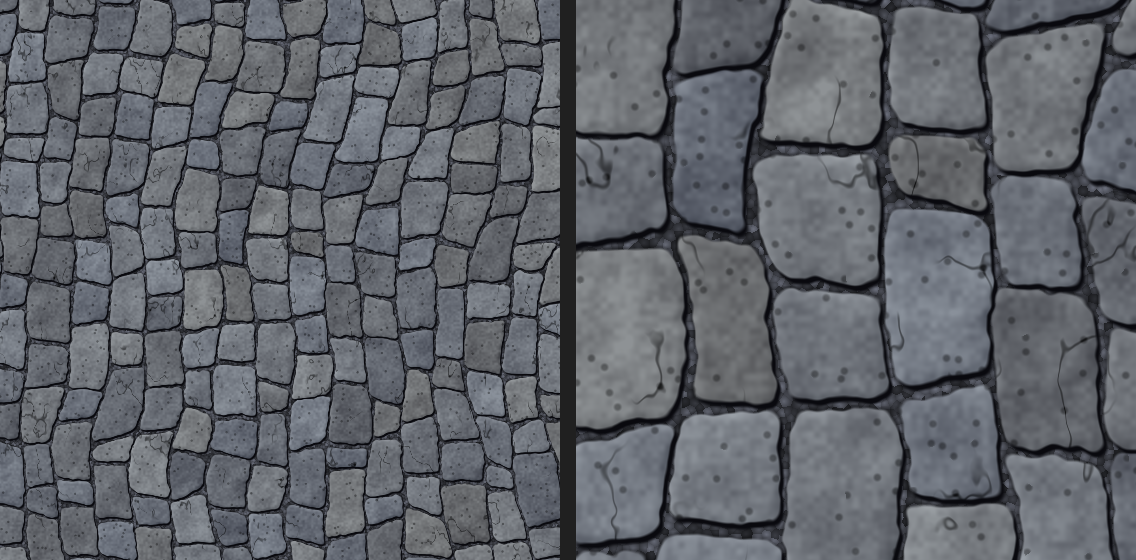
Left: the whole. Right: its middle third, enlarged.
This texture is drawn by a three.js fragment shader. Its source:

```glsl
// Weathered blue-grey stone setts in wandering columns, with dark gravel joints.
varying vec2 vUv;

#define COLUMNS 15.0
#define ROWS 12.0
#define CORNER 0.011
#define SIDE_GAP 0.005
#define END_GAP 0.008
#define TO_LIGHT vec2(-0.0022, 0.0032)
#define STONE_DARK vec3(0.29, 0.30, 0.33)
#define STONE_LIGHT vec3(0.505, 0.525, 0.55)
#define GRAVEL vec3(0.29, 0.30, 0.335)
#define SHADOW vec3(0.035, 0.036, 0.055)

float hash(vec2 p) {
  vec3 q = fract(p.xyx * 0.1031);
  q += dot(q, q.yzx + 33.33);
  return fract((q.x + q.y) * q.z);
}

float noise(vec2 p) {
  vec2 i = floor(p), f = fract(p);
  f = f * f * (3.0 - 2.0 * f);
  return mix(mix(hash(i), hash(i + vec2(1.0, 0.0)), f.x),
             mix(hash(i + vec2(0.0, 1.0)), hash(i + 1.0), f.x), f.y);
}

float fbm(vec2 p) {
  float sum = 0.0, amp = 0.533;
  for (int k = 0; k < 4; k++) {
    sum += amp * noise(p);
    p = mat2(1.6, 1.2, -1.2, 1.6) * p + 7.3;
    amp *= 0.5;
  }
  return sum;
}

// Cellular noise: distance to the nearest grain and that grain's random value.
vec2 cellular(vec2 p) {
  vec2 base = floor(p), best = vec2(9.0, 0.0);
  for (int y = -1; y <= 1; y++)
    for (int x = -1; x <= 1; x++) {
      vec2 cell = base + vec2(x, y);
      vec2 center = cell + vec2(hash(cell), hash(cell + 41.0));
      float d = distance(p, center);
      if (d < best.x) best = vec2(d, hash(cell + 83.0));
    }
  return best;
}

float smoothMax(float a, float b) {
  float h = max(CORNER - abs(a - b), 0.0) / CORNER;
  return max(a, b) + h * h * CORNER * 0.25;
}

float columnEdge(float i, float y) {
  float phase = 6.283 * hash(vec2(i, 7.0));
  return i + 0.13 * sin(y * 11.0 + phase) + 0.07 * sin(y * 29.0 + phase * 3.0);
}

float rowEdge(float column, float j, float across) {
  vec2 id = vec2(column, j);
  return j + 0.6 * (hash(id) - 0.5) + 0.44 * (hash(id + 19.0) - 0.5) * (across - 0.5);
}

// Inset that widens toward one random end of a stone's side.
float wedge(vec2 id, float seed, float along) {
  return hash(id + seed) * abs(along - step(0.5, hash(id + seed + 5.0)));
}

// Signed distance to the stone at p (negative inside), and the stone's id.
vec3 stone(vec2 p) {
  p += 0.005 * (vec2(noise(p * 40.0), noise(p * 40.0 + 9.0)) - 0.5);
  p += 0.0028 * (vec2(noise(p * 130.0), noise(p * 130.0 + 5.0)) - 0.5);
  float x = p.x * COLUMNS + 0.4 * sin(p.y * 5.0) + 0.2 * sin(p.y * 9.0 + p.x * 4.0);
  float i = floor(x);
  if (x < columnEdge(i, p.y)) i -= 1.0;
  else if (x > columnEdge(i + 1.0, p.y)) i += 1.0;
  float left = columnEdge(i, p.y), right = columnEdge(i + 1.0, p.y);
  float across = (x - left) / (right - left);

  float y = p.y * ROWS + 5.0 * hash(vec2(i, 3.0));
  float j = floor(y);
  if (y < rowEdge(i, j, across)) j -= 1.0;
  else if (y > rowEdge(i, j + 1.0, across)) j += 1.0;
  float bottom = rowEdge(i, j, across), top = rowEdge(i, j + 1.0, across);
  float up = (y - bottom) / (top - bottom);

  vec2 id = vec2(i, j);
  float dLeft = (left - x) / COLUMNS + SIDE_GAP * wedge(id, 11.0, up);
  float dRight = (x - right) / COLUMNS + SIDE_GAP * wedge(id, 23.0, up);
  float dBottom = (bottom - y) / ROWS + END_GAP * wedge(id, 37.0, across);
  float dTop = (y - top) / ROWS + END_GAP * wedge(id, 53.0, across);
  float d = smoothMax(smoothMax(dLeft, dRight), smoothMax(dBottom, dTop));
  return vec3(d + 0.0013, id);
}

void main() {
  vec2 p = vUv;
  vec3 s = stone(p);
  float towardLight = stone(p + TO_LIGHT).x;
  vec2 seed = s.yz * 3.7;

  // Stone face: own tone, mottling, grain and chipped relief
  float tone = 0.64 + 0.5 * (hash(s.yz + 61.0) - 0.5);
  tone += 0.8 * (fbm(p * 32.0 + seed) - 0.5) + 0.35 * (noise(p * 260.0) - 0.5);
  float relief = fbm(p * 28.0 + seed) - fbm((p + TO_LIGHT) * 28.0 + seed);
  tone += 1.3 * relief;
  vec3 face = mix(STONE_DARK, STONE_LIGHT, clamp(tone, -0.3, 1.2));
  face += (hash(s.yz + 71.0) - 0.5) * vec3(0.025, 0.01, -0.025);

  // Broken cracks and small pits
  float ridge = abs(fbm(p * vec2(26.0, 17.0) + seed + 31.0) - 0.5);
  float crack = (1.0 - smoothstep(0.0, 0.022, ridge)) * smoothstep(0.55, 0.75, noise(p * 22.0 + seed));
  vec2 pit = cellular(p * 95.0);
  float hole = (1.0 - smoothstep(0.1, 0.3, pit.x)) * step(0.82, pit.y);
  face *= 1.0 - 0.45 * crack - 0.35 * hole;

  // Lit and shaded rims
  float rim = smoothstep(-0.007, 0.0, s.x);
  face += rim * clamp((towardLight - s.x) * 22.0, -0.08, 0.06);

  // Gravel joint with cast shadow
  vec2 grain = cellular(p * 210.0);
  vec3 joint = GRAVEL * (0.5 + 0.85 * grain.y) * (1.1 - 0.5 * grain.x);
  joint *= mix(0.7, 1.0, smoothstep(0.0, 0.003, s.x));
  joint = mix(SHADOW, joint, smoothstep(-0.0012, 0.0012, towardLight));

  float cover = 1.0 - smoothstep(-0.001, 0.001, s.x);
  gl_FragColor = vec4(mix(joint, face, cover), 1.0);
}
```
